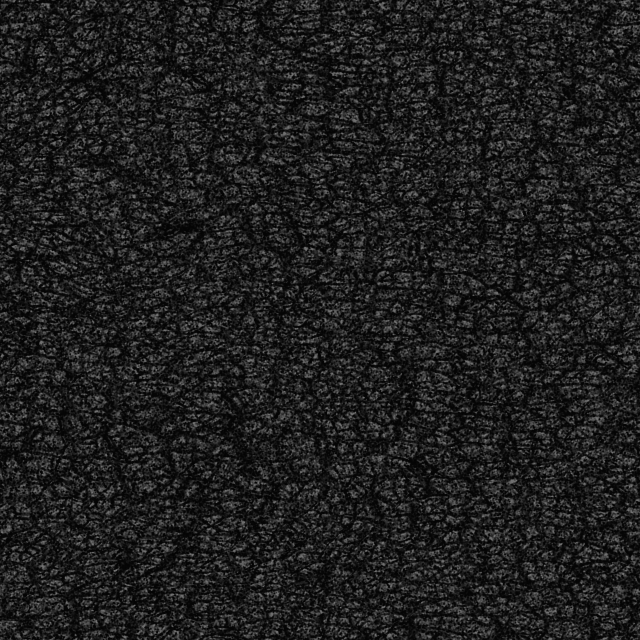
A Shadertoy shader for this texture:

```glsl
// Black grained leather: wavy, mostly horizontal creases around small pebbles.
// Warped Voronoi borders form the creases, light from above catches their
// lower lips, and two turned layers of fine noise give the speckled grain.

// Integer hash: two random values in 0..1 per lattice cell
vec2 hash2(vec2 cell) {
    uvec2 v = uvec2(ivec2(cell)) * 1664525u + 1013904223u;
    v.x += v.y * 1664525u;
    v.y += v.x * 1664525u;
    v ^= v >> 16u;
    v.x += v.y * 1664525u;
    v.y += v.x * 1664525u;
    v ^= v >> 16u;
    return vec2(v & 0xffffu) / 65535.0;
}

float valueNoise(vec2 p) {
    vec2 i = floor(p), f = fract(p);
    f = f * f * (3.0 - 2.0 * f);
    float low = mix(hash2(i).x, hash2(i + vec2(1, 0)).x, f.x);
    float high = mix(hash2(i + vec2(0, 1)).x, hash2(i + vec2(1, 1)).x, f.x);
    return mix(low, high, f.y);
}

// Noise rescaled to zero mean and roughly unit deviation
float grainNoise(vec2 p) {
    return (valueNoise(p) - 0.5) / 0.215;
}

vec2 turn(vec2 p, float angle) {
    float c = cos(angle), s = sin(angle);
    return vec2(c * p.x - s * p.y, s * p.x + c * p.y);
}

// Crease along Voronoi borders: 1 on a border, 0 past the given width
float borderCrease(vec2 p, float width) {
    vec2 home = floor(p);
    float nearest = 9.0, second = 9.0;
    for (int y = -1; y <= 1; y++)
    for (int x = -1; x <= 1; x++) {
        vec2 cell = home + vec2(x, y);
        float d = length(cell + 0.1 + 0.8 * hash2(cell) - p);
        second = min(second, max(nearest, d));
        nearest = min(nearest, d);
    }
    return 1.0 - smoothstep(0.15 * width, width, second - nearest);
}

// Crease depth, 0 on the pebbles and 1 in the deepest folds
float creaseDepth(vec2 p) {
    // Broad bends turn the folds; small ones roughen their outline
    vec2 bend = vec2(valueNoise(p * 5.0 + 31.0), valueNoise(p * 5.0 + 77.0));
    vec2 wiggle = vec2(valueNoise(p * 75.0 + 11.0), valueNoise(p * 75.0 + 53.0));
    vec2 q = p + 0.06 * bend + 0.0045 * wiggle;

    float pebbles = borderCrease(q * vec2(37, 60), 0.3);
    pebbles *= 0.4 + 0.6 * valueNoise(p * 50.0 + 9.0);

    // Long folds, level and slanting, fading in and out along their length
    float level = borderCrease(q * vec2(13, 37) + 40.0, 0.22);
    level *= 0.6 + 0.4 * valueNoise(p * 25.0 + 19.0);
    float slanted = borderCrease(turn(q, -0.6) * vec2(11, 27) + 80.0, 0.14);
    slanted *= 0.5 + 0.4 * valueNoise(p * 25.0 + 37.0);
    return max(pebbles, max(level, slanted));
}

void mainImage(out vec4 fragColor, in vec2 fragCoord) {
    vec2 uv = fragCoord / min(iResolution.x, iResolution.y);

    // Creases and the lit lip just below each of them
    float crease = creaseDepth(uv);
    float lip = max(creaseDepth(uv + vec2(0.0005, 0.0035)) - crease, 0.0);

    // Fine speckle; turning the layers hides their lattices
    float grain = 0.7 * grainNoise(turn(uv, 0.45) * 440.0 + 5.0)
                + 0.71 * grainNoise(turn(uv, 1.1) * 340.0 + 91.0);

    // Slightly worn and darker regions
    float wear = valueNoise(uv * 4.0 + 3.0) - 0.5;

    float tone = 0.176 + 0.012 * wear + 0.055 * lip;
    tone += 0.104 * grain * (1.0 - 0.65 * crease);
    tone -= 0.19 * crease;

    // Soft floor keeps the shadows just above black
    tone = 0.012 + 0.5 * (tone + sqrt(tone * tone + 0.0016));
    fragColor = vec4(vec3(min(tone, 0.44)), 1.0);
}
```
